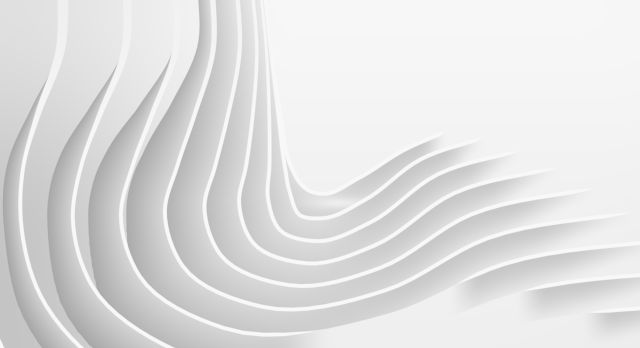
A Shadertoy shader for this background:

```glsl
// Sweeping white ribs that fall from the top left, bend, and fan out to the right.

// Lengths are in canvas heights; x runs from 0 to ASPECT, y points up.
const float ASPECT = 1.837;
const int RIBS = 10;
const int STATIONS = 10;
const int STEPS = 8;              // straight pieces per span
const float LAST_RIB = 8.0;       // rib index at which spread = 1
const float EDGE_WIDTH = 0.0056;  // half width of a bright rim
const float EDGE_TONE = 0.972;
const float FACE_LIGHT = 0.83;
const float FACE_DARK = 0.65;
const float SHADOW_TONE = 0.78;
const float SHADOW_REACH = 0.125;
const vec2 POOL_CENTRE = vec2(0.975, 0.417);
const vec2 POOL_SIZE = vec2(0.085, 0.017);

// Each station starts on the inner rib and spreads by a power law.
const vec2 START[STATIONS] = vec2[](
    vec2(0.756, 1.048), vec2(0.778, 0.856), vec2(0.806, 0.667), vec2(0.835, 0.522),
    vec2(0.866, 0.469), vec2(0.888, 0.452), vec2(0.926, 0.443), vec2(1.029, 0.488),
    vec2(1.160, 0.569), vec2(1.285, 0.624));
const vec2 SPREAD[STATIONS] = vec2[](
    vec2(-0.574, 0.0), vec2(-0.605, 0.0), vec2(-0.699, 0.0), vec2(-0.768, 0.0),
    vec2(-0.806, -0.103), vec2(-0.773, -0.299), vec2(-0.615, -0.507), vec2(0.120, -0.517),
    vec2(0.383, -0.490), vec2(0.880, -0.490));
const vec2 POWER[STATIONS] = vec2[](
    vec2(2.9, 1.0), vec2(2.75, 1.0), vec2(2.2, 1.0), vec2(1.82, 1.0),
    vec2(1.53, 0.7), vec2(1.6, 0.7), vec2(2.7, 0.95), vec2(1.0, 1.0),
    vec2(1.0, 1.4), vec2(1.0, 1.6));

vec2 station(int k, float t) {
    k = clamp(k, 0, STATIONS - 1);
    return START[k] + SPREAD[k] * pow(vec2(max(t, 0.0001)), POWER[k]);
}

// Slope at b, weighted by the chord lengths on both sides
vec2 slopeAt(vec2 a, vec2 b, vec2 c) {
    float before = max(length(b - a), 0.0001), after = max(length(c - b), 0.0001);
    return ((b - a) * after / before + (c - b) * before / after) / (before + after);
}

vec2 hermite(vec2 b, vec2 c, vec2 m, vec2 n, float u) {
    float v = 1.0 - u;
    return b * v * v * (1.0 + 2.0 * u) + c * u * u * (1.0 + 2.0 * v) + u * v * (m * v - n * u);
}

// x: signed distance, positive to the left of and below the rib; y: place along it
vec2 ribField(vec2 p, float t) {
    float best = 1e9, side = 1.0, along = 0.0;
    vec2 b = station(0, t), c = station(1, t), from = b;
    vec2 m = normalize(c - b);
    for (int k = 0; k < STATIONS - 1; k++) {
        vec2 d = station(k + 2, t);
        vec2 n = k < STATIONS - 2 ? slopeAt(b, c, d) : normalize(c - b);
        float chord = length(c - b);
        for (int j = 0; j < STEPS; j++) {
            vec2 to = hermite(b, c, m * chord, n * chord, float(j + 1) / float(STEPS));
            vec2 dir = to - from, q = p - from;
            float h = clamp(dot(q, dir) / dot(dir, dir), 0.0, 1.0);
            vec2 gap = q - h * dir;
            float dist = dot(gap, gap);
            if (dist < best) {
                best = dist;
                side = dir.x * q.y - dir.y * q.x < 0.0 ? 1.0 : -1.0;
                along = float(k) + (float(j) + h) / float(STEPS);
            }
            from = to;
        }
        b = c; c = d; m = n;
    }
    return vec2(side * sqrt(best), along);
}

float backdrop(vec2 p) {
    float leftShade = 1.0 - smoothstep(0.0, 0.85, p.x);
    float lowShade = 1.0 - smoothstep(0.3, 1.0, p.y);
    float corner = smoothstep(0.5, 1.5, length((p - vec2(1.2, 0.7)) * vec2(1.0, 1.2)));
    return 0.968 - leftShade * (0.07 + 0.08 * lowShade) - 0.025 * lowShade - 0.025 * corner;
}

void mainImage(out vec4 fragColor, in vec2 fragCoord) {
    vec2 p = fragCoord / iResolution.xy * vec2(ASPECT, 1.0);
    float soft = 0.8 / iResolution.y;
    float wall = backdrop(p);
    float tone = wall;
    vec2 poolOffset = (p - POOL_CENTRE) / POOL_SIZE;
    float pool = exp(-dot(poolOffset, poolOffset));

    for (int i = 0; i < RIBS; i++) {
        float t = float(i) / LAST_RIB;
        vec2 field = ribField(p, t);
        float d = field.x, s = field.y;
        float inside = smoothstep(-soft, soft, d);

        // Outer ribs dip under the floor and rise again further right
        float rise = 1.285 + 0.19 * float(i - 6);
        float sunk = smoothstep(0.78, 0.96, p.x) * (1.0 - smoothstep(rise, rise + 0.1, p.x));
        float shown = i > 5 ? 1.0 - sunk : 1.0;
        float tip = 1.0 - smoothstep(8.0, 9.0, s);

        // Curved face on the left, closed by a crisp far edge
        float narrow = mix(1.0, smoothstep(0.5, 3.5, s), smoothstep(0.45, 0.75, t));
        float depth = mix(0.15, 0.05, t * t) * narrow * (1.0 + 0.8 * smoothstep(4.0, 6.0, s));
        float across = clamp(d / max(depth, 0.001), 0.0, 1.0);
        float face = mix(FACE_LIGHT, FACE_DARK, across) + 0.045 * max(1.0 - t, 0.0)
                   + 0.05 * smoothstep(0.55, 1.0, p.y);
        float leftTone = mix(face, wall, smoothstep(-soft, soft, d - depth));

        // Soft shadow under the rising right part, thinning towards the tip
        float reach = SHADOW_REACH * (0.3 + 0.7 * tip);
        float strength = (1.0 - smoothstep(0.0, reach, d)) * (1.0 - smoothstep(8.3, 9.0, s));
        float rightTone = mix(wall, SHADOW_TONE, strength);
        float body = mix(leftTone, rightTone, smoothstep(5.8, 7.6, s));
        if (i == 0) body = mix(body, 0.95, 0.8 * pool);
        tone = mix(tone, mix(wall, body, shown), inside);

        // Bright rim, broad at the upper left and pointed at the tips
        float upper = 1.0 - smoothstep(0.0, 3.0, s);
        float rim = mix(EDGE_WIDTH, mix(0.003, 0.0155, t * t), upper);
        rim *= shown * (1.0 - smoothstep(8.75, 9.0, s));
        float line = (1.0 - smoothstep(rim - soft, rim + soft, abs(d))) * smoothstep(0.0, soft, rim);
        tone = mix(tone, EDGE_TONE - 0.035 * upper * t, line);
    }
    fragColor = vec4(vec3(tone), 1.0);
}
```
